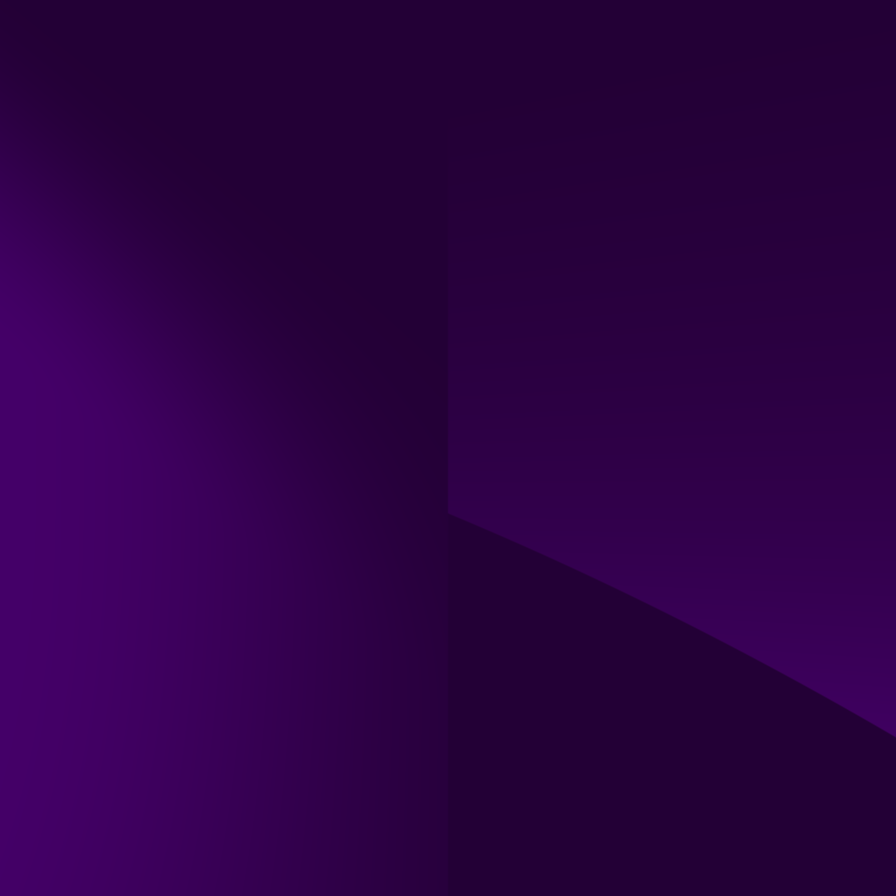
A three.js fragment shader for this background:

```glsl
// Two dark violet panels that meet at a vertical seam.
// Left: a side glow cut off by a soft diagonal shadow. Right: a fan-shaped
// gradient that brightens towards a curved edge, with flat shade below it.

#define SHADE_COLOR vec3(0.139, 0.0, 0.212)
#define GLOW_COLOR vec3(0.268, 0.0, 0.408)
#define SEAM_X 0.5
#define EDGE_SOFTNESS 0.0012
#define GLOW_REACH 0.65
#define GLOW_HEIGHT 0.43
#define SHADOW_START 0.974
#define SHADOW_SLOPE 0.807
#define FAN_PIVOT 0.44

varying vec2 vUv;

// Soft step centred on zero
float cover(float signedDistance) {
  return smoothstep(-EDGE_SOFTNESS, EDGE_SOFTNESS, signedDistance);
}

// Glow from the left side, drawn in towards the bottom
float sideGlow(vec2 p) {
  float below = max(GLOW_HEIGHT - p.y, 0.0);
  float pull = 0.4 * below * below * max(1.0 - p.x / SEAM_X, 0.0);
  float falloff = 1.0 - smoothstep(0.0, GLOW_REACH, p.x + pull);

  // Distance below the slanted shadow line
  float depth = SHADOW_START - SHADOW_SLOPE * p.x - p.y;
  depth /= length(vec2(1.0, SHADOW_SLOPE));
  return falloff * smoothstep(-0.03, 0.29, depth);
}

// Gradient whose bands spread around a level line at the pivot height
float fanGlow(vec2 p) {
  float across = (p.x - SEAM_X) / (1.0 - SEAM_X);
  float top = mix(0.87, 0.97, across);
  float t = max(0.53 * (top - p.y) / (top - FAN_PIVOT), 0.0);
  return 0.5 * t + 0.9 * t * t * t;
}

// Signed distance to the falling curve, positive above it
float curveDistance(vec2 p) {
  float u = p.x - SEAM_X;
  float height = 0.427 - 0.416 * u - 0.168 * u * u;
  float slope = -0.416 - 0.336 * u;
  return (p.y - height) / length(vec2(1.0, slope));
}

void main() {
  float leftLight = sideGlow(vUv);
  float rightLight = fanGlow(vUv) * cover(curveDistance(vUv));
  float light = mix(leftLight, rightLight, cover(vUv.x - SEAM_X));
  gl_FragColor = vec4(mix(SHADE_COLOR, GLOW_COLOR, clamp(light, 0.0, 1.0)), 1.0);
}
```
